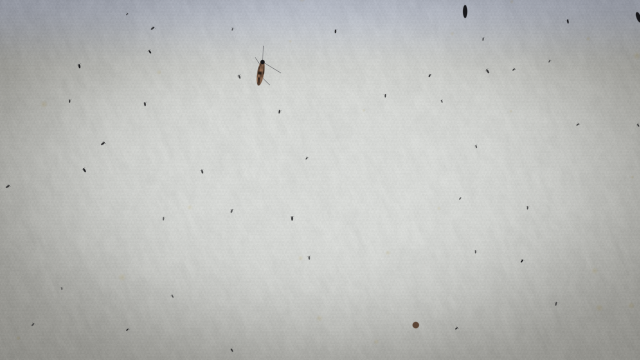
Reproduce this texture procedurally as a WebGL 1 fragment shader.

```glsl
precision highp float;
// Pale woven cloth under a lamp, dim at the rim and bluish along the top,
// strewn with small dark insects, faint stains and one brown moth.
// Layers: falloff light, streak noise and weave, jittered grids, ellipses.
uniform vec2 u_resolution;

#define CLOTH_LIGHT 0.842
#define RIM_DROP 0.285
#define RIM_RATE 1.0
#define STREAK_GAIN 0.046
#define WEAVE_PITCH 0.0100
#define WEAVE_GAIN 0.007
#define GRAIN_GAIN 0.016
#define SPECK_CELL 0.125
#define SPECK_SHARE 0.36
#define STAIN_CELL 0.19
#define INK vec3(0.09, 0.09, 0.10)
#define MOTH_BROWN vec3(0.36, 0.27, 0.21)

float hash(vec2 p) {
  vec3 q = fract(vec3(p.xyx) * vec3(0.1031, 0.1030, 0.0973));
  q += dot(q, q.yzx + 33.33);
  return fract((q.x + q.y) * q.z);
}

vec2 hash2(vec2 p) {
  return vec2(hash(p + 17.3), hash(p + 71.9));
}

float noise(vec2 p) {
  vec2 i = floor(p), f = fract(p);
  f = f * f * (3.0 - 2.0 * f);
  return mix(mix(hash(i), hash(i + vec2(1.0, 0.0)), f.x),
             mix(hash(i + vec2(0.0, 1.0)), hash(i + 1.0), f.x), f.y);
}

vec2 turn(vec2 p, float angle) {
  float c = cos(angle), s = sin(angle);
  return vec2(c * p.x + s * p.y, c * p.y - s * p.x);
}

float ellipse(vec2 p, vec2 radius) {
  float k = length(p / radius);
  return k * (k - 1.0) / max(length(p / (radius * radius)), 0.001);
}

float segment(vec2 p, vec2 a, vec2 b) {
  vec2 v = b - a;
  return length(p - a - v * clamp(dot(p - a, v) / dot(v, v), 0.0, 1.0));
}

float cover(float d) {
  float soft = 0.8 / u_resolution.y;
  return 1.0 - smoothstep(-soft, soft, d);
}

// Lamp light with its rim falloff and cool upper edge
vec3 lampLight(vec2 uv) {
  vec2 c = (uv - vec2(0.51, 0.52)) * 2.0;
  float r2 = dot(c, c);
  float drop = 1.0 - exp(-RIM_RATE * r2 * r2);
  vec3 color = vec3(CLOTH_LIGHT - RIM_DROP * drop);
  color += mix(vec3(-0.004, 0.004, -0.007), vec3(0.006, 0.004, -0.016), drop);
  float cool = smoothstep(0.80, 1.0, uv.y);
  return color + vec3(0.005, 0.022, 0.082) * cool;
}

// Leaning fibre streaks, mottling, staggered weave and fine grain
float clothRelief(vec2 p) {
  vec2 q = turn(p, 0.38);
  float streak = noise(q * vec2(58.0, 22.0)) * 0.45
               + noise(q * vec2(110.0, 52.0) + 9.0) * 0.35
               + noise(p * 95.0 + 31.0) * 0.20 - 0.5;
  vec2 w = p * 6.28318 / WEAVE_PITCH;
  float weave = sin(w.y) * 0.6 + cos(w.x) * cos(w.y * 0.5);
  float grain = hash(floor(p * 288.0)) - 0.5;
  float cloud = noise(p * 7.0) - 0.5;
  return STREAK_GAIN * streak + WEAVE_GAIN * weave
       + GRAIN_GAIN * grain + 0.008 * cloud;
}

// One little insect per chosen cell, more of them at the upper right
float specks(vec2 p) {
  vec2 cell = floor(p / SPECK_CELL);
  vec2 at = (cell + 0.12 + 0.76 * hash2(cell)) * SPECK_CELL;
  float crowd = smoothstep(1.1, 1.6, at.x) * smoothstep(0.5, 0.8, at.y);
  float present = step(hash(cell + 5.7), SPECK_SHARE + 0.3 * crowd);
  float size = mix(0.5, 1.0, hash(cell + 31.1));
  vec2 q = turn(p - at, mix(-1.0, 0.6, hash(cell + 47.0)));
  float body = cover(ellipse(q, vec2(0.0026, 0.0060) * size));
  float leg = cover(segment(q, vec2(-0.005, 0.004) * size,
                               vec2(0.005, 0.006) * size) - 0.0005);
  return present * max(body, 0.35 * leg) * mix(0.6, 1.0, hash(cell + 83.0));
}

// Soft yellowish marks
float stains(vec2 p) {
  vec2 cell = floor(p / STAIN_CELL);
  vec2 at = (cell + 0.2 + 0.6 * hash2(cell + 130.0)) * STAIN_CELL;
  float radius = mix(0.005, 0.014, hash(cell + 211.0));
  float mark = 1.0 - smoothstep(0.0, radius, length(p - at));
  return mark * step(hash(cell + 157.0), 0.5);
}

// Moth with mottled wings, dark head, feelers and legs
vec3 addMoth(vec3 color, vec2 p) {
  vec2 q = turn(p, -0.17);
  float limbs = min(segment(q, vec2(0.0, 0.03), vec2(-0.005, 0.075)),
                    segment(q, vec2(0.004, 0.03), vec2(0.055, 0.010)));
  limbs = min(limbs, segment(q, vec2(0.004, -0.01), vec2(0.030, -0.028)));
  limbs = min(limbs, segment(q, vec2(-0.003, 0.02), vec2(-0.022, 0.040)));
  color = mix(color, INK * 2.5, 0.6 * cover(limbs - 0.0006));
  vec3 wing = MOTH_BROWN * mix(0.4, 1.7, noise(p * vec2(210.0, 130.0)));
  color = mix(color, wing, cover(ellipse(q, vec2(0.0095, 0.035))));
  return mix(color, INK, cover(ellipse(q - vec2(0.0, 0.031), vec2(0.006))));
}

void main() {
  vec2 uv = gl_FragCoord.xy / u_resolution;
  vec2 p = gl_FragCoord.xy / u_resolution.y;
  vec3 color = lampLight(uv) + clothRelief(p);
  color -= vec3(0.015, 0.030, 0.075) * stains(p);
  color = mix(color, INK, specks(p));
  // Large single insects and the round brown spot
  float big = min(ellipse(p - vec2(1.292, 0.968), vec2(0.006, 0.018)),
                  ellipse(turn(p - vec2(1.774, 0.952), 0.35), vec2(0.006, 0.015)));
  color = mix(color, INK, cover(big));
  color = mix(color, MOTH_BROWN, cover(length(p - vec2(1.155, 0.097)) - 0.009));
  color = addMoth(color, p - vec2(0.724, 0.797));
  gl_FragColor = vec4(clamp(color, 0.0, 1.0), 1.0);
}
```
